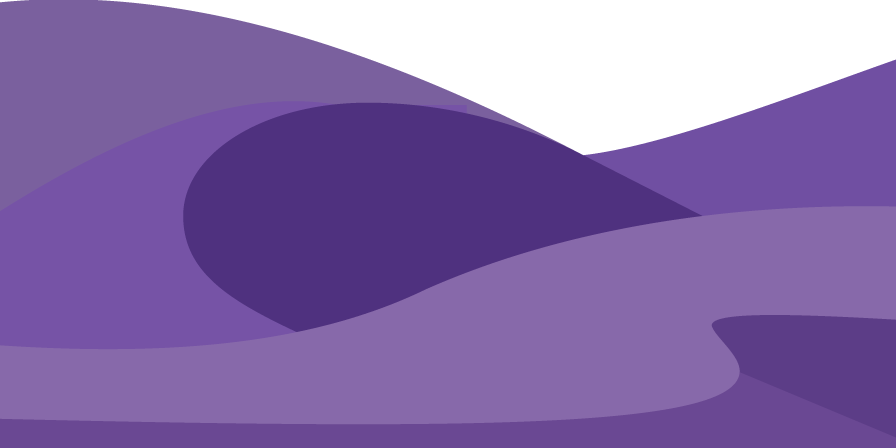
This background is drawn by a WebGL 2 fragment shader. Its source:

```glsl
#version 300 es
precision highp float;
uniform vec2 u_resolution;
out vec4 fragColor;

vec2 bezier(vec2 a, vec2 b, vec2 c, vec2 d, float t) {
  float s = 1.0 - t;
  return s * s * s * a + 3.0 * s * s * t * b + 3.0 * s * t * t * c + t * t * t * d;
}

// Second coordinate of a cubic curve where its first coordinate equals x
float curveAt(float x, vec2 a, vec2 b, vec2 c, vec2 d) {
  float low = 0.0, high = 1.0;
  for (int i = 0; i < 15; i++) {
    float middle = 0.5 * (low + high);
    if (bezier(a, b, c, d, middle).x < x) low = middle;
    else high = middle;
  }
  return bezier(a, b, c, d, 0.5 * (low + high)).y;
}

// Canvas spans 768 by 384 units, with y growing downward
vec3 landscape(vec2 p) {
  vec3 color = vec3(1.0);

  // Distant hills on either side of the valley
  float rightHill = curveAt(p.x, vec2(500, 133), vec2(570, 125), vec2(680, 82), vec2(768, 51));
  if (p.x > 500.0 && p.y > rightHill) color = vec3(0.44, 0.31, 0.635);
  float backHill = curveAt(p.x, vec2(0, 2), vec2(170, -15), vec2(345, 52), vec2(500, 133));
  if (p.x < 500.0 && p.y > backHill) color = vec3(0.48, 0.378, 0.62);

  // Left slope
  float leftHill = curveAt(p.x, vec2(0, 181), vec2(100, 118), vec2(200, 74), vec2(290, 90));
  if (p.x < 400.0 && p.y > leftHill) color = vec3(0.463, 0.325, 0.652);

  // Dark rounded hill with a straight right flank
  float crest = 133.0 + 0.51 * (p.x - 500.0);
  if (p.x < 315.0)
    crest = curveAt(p.x, vec2(157, 185), vec2(157, 132), vec2(225, 88), vec2(315, 88));
  else if (p.x < 500.0)
    crest = curveAt(p.x, vec2(315, 88), vec2(385, 88), vec2(450, 107), vec2(500, 133));
  float belly = curveAt(p.x, vec2(157, 185), vec2(157, 238), vec2(205, 262), vec2(270, 292));
  if (p.x > 157.0 && p.y > crest && p.y < belly) color = vec3(0.31, 0.194, 0.498);

  // Pale foreground wave
  float wave = p.x < 365.0
    ? curveAt(p.x, vec2(0, 296), vec2(150, 306), vec2(270, 294), vec2(365, 248))
    : curveAt(p.x, vec2(365, 248), vec2(480, 197), vec2(620, 174), vec2(768, 177));
  if (p.y > wave) color = vec3(0.53, 0.412, 0.665);

  // Ground below the wave and the hollow cut into its right side
  float ground = curveAt(p.x, vec2(0, 359), vec2(420, 369), vec2(634, 366), vec2(634, 318));
  float hollowTop = curveAt(p.x, vec2(610, 279), vec2(610, 268), vec2(665, 268), vec2(768, 274));
  float hollowSide = curveAt(p.y, vec2(279, 610), vec2(288, 612), vec2(304, 634), vec2(318, 634));
  bool hollow = p.x > hollowSide && p.y > hollowTop;
  if (hollow || (p.y > 318.0 && p.y > ground)) color = vec3(0.415, 0.282, 0.575);
  if (hollow && p.y < 319.0 + 0.418 * (p.x - 634.0)) color = vec3(0.362, 0.238, 0.53);
  return color;
}

void main() {
  // Average a grid of samples to smooth every edge
  vec3 total = vec3(0.0);
  for (int i = 0; i < 16; i++) {
    vec2 offset = (vec2(i % 4, i / 4) + 0.5) / 4.0 - 0.5;
    vec2 uv = (gl_FragCoord.xy + offset) / u_resolution;
    total += landscape(vec2(uv.x, 1.0 - uv.y) * vec2(768, 384));
  }
  fragColor = vec4(total / 16.0, 1.0);
}
```
